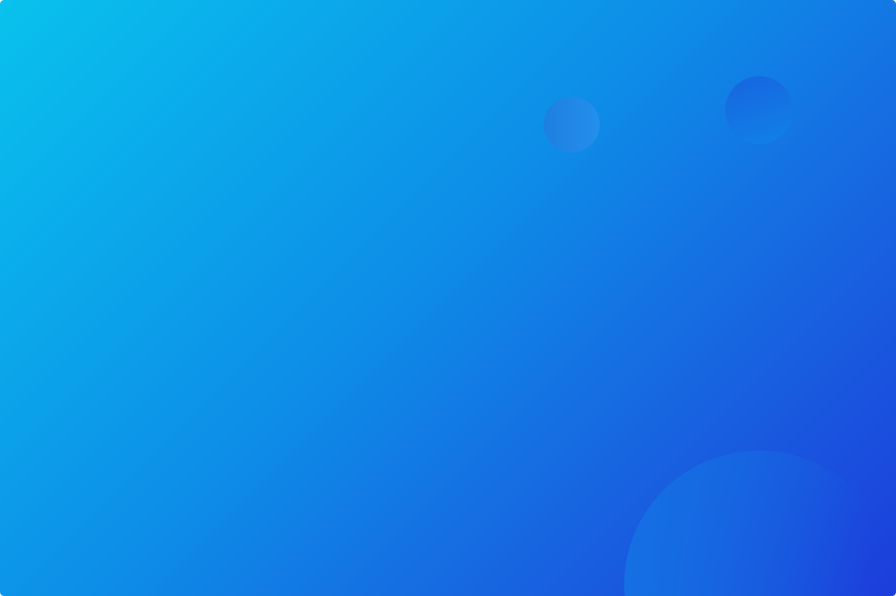
This background is drawn by a WebGL 1 fragment shader. Its source:

```glsl
precision highp float;
// Diagonal cyan-to-indigo gradient with three soft translucent discs and rounded corners.

#define CORNER_RADIUS 0.007
#define MID_STOP 0.45
#define LATE_STOP 0.70
#define SMALL_DISC vec3(0.957, 0.791, 0.047)
#define MEDIUM_DISC vec3(1.271, 0.815, 0.057)
#define LARGE_DISC vec3(1.271, 0.018, 0.226)

uniform vec2 u_resolution;

const vec3 CYAN = vec3(0.035, 0.760, 0.930);
const vec3 AZURE = vec3(0.050, 0.560, 0.910);
const vec3 BLUE = vec3(0.090, 0.410, 0.880);
const vec3 INDIGO = vec3(0.110, 0.240, 0.860);

// Four-stop colour ramp
vec3 backdrop(float t) {
  vec3 color = mix(CYAN, AZURE, clamp(t / MID_STOP, 0.0, 1.0));
  color = mix(color, BLUE, clamp((t - MID_STOP) / (LATE_STOP - MID_STOP), 0.0, 1.0));
  return mix(color, INDIGO, clamp((t - LATE_STOP) / (1.0 - LATE_STOP), 0.0, 1.0));
}

// Position relative to a disc, in units of its radius
vec2 discSpace(vec2 p, vec3 disc) {
  return (p - disc.xy) / disc.z;
}

// Antialiased disc coverage
float discMask(vec2 local, float radius, float pixel) {
  return clamp(0.5 + (1.0 - length(local)) * radius / pixel, 0.0, 1.0);
}

float roundedBox(vec2 p, vec2 halfSize, float radius) {
  vec2 q = abs(p) - halfSize + radius;
  return length(max(q, 0.0)) + min(max(q.x, q.y), 0.0) - radius;
}

void main() {
  // Height is one unit; disc centres follow the canvas width
  float pixel = 1.0 / u_resolution.y;
  vec2 size = vec2(u_resolution.x * pixel, 1.0);
  vec2 pos = gl_FragCoord.xy * pixel;
  vec2 p = vec2(pos.x + (1.5 - size.x) * pos.x / size.x, pos.y);

  // Diagonal gradient from the upper left to the lower right
  vec3 color = backdrop((pos.x + 1.0 - pos.y) / (size.x + 1.0));

  // Small disc, lighter toward the right
  vec2 local = discSpace(p, SMALL_DISC);
  vec3 tint = mix(vec3(0.115, 0.500, 0.875), vec3(0.140, 0.560, 0.925), clamp(0.5 + 0.5 * local.x, 0.0, 1.0));
  color = mix(color, tint, discMask(local, SMALL_DISC.z, pixel));

  // Medium disc, darker toward the upper left
  local = discSpace(p, MEDIUM_DISC);
  float shade = clamp(0.5 + 0.45 * local.y - 0.15 * local.x, 0.0, 1.0);
  tint = mix(vec3(0.065, 0.500, 0.900), vec3(0.090, 0.405, 0.880), shade);
  color = mix(color, tint, discMask(local, MEDIUM_DISC.z, pixel));

  // Large disc, fading out toward the right
  local = discSpace(p, LARGE_DISC);
  float fade = clamp(0.45 - 0.55 * local.x, 0.0, 1.0);
  color = mix(color, vec3(0.080, 0.440, 0.890), fade * discMask(local, LARGE_DISC.z, pixel));

  // White rounded corners
  float edge = roundedBox(pos - 0.5 * size, 0.5 * size, CORNER_RADIUS);
  color = mix(color, vec3(1.0), clamp(0.5 + edge / pixel, 0.0, 1.0));

  gl_FragColor = vec4(color, 1.0);
}
```
